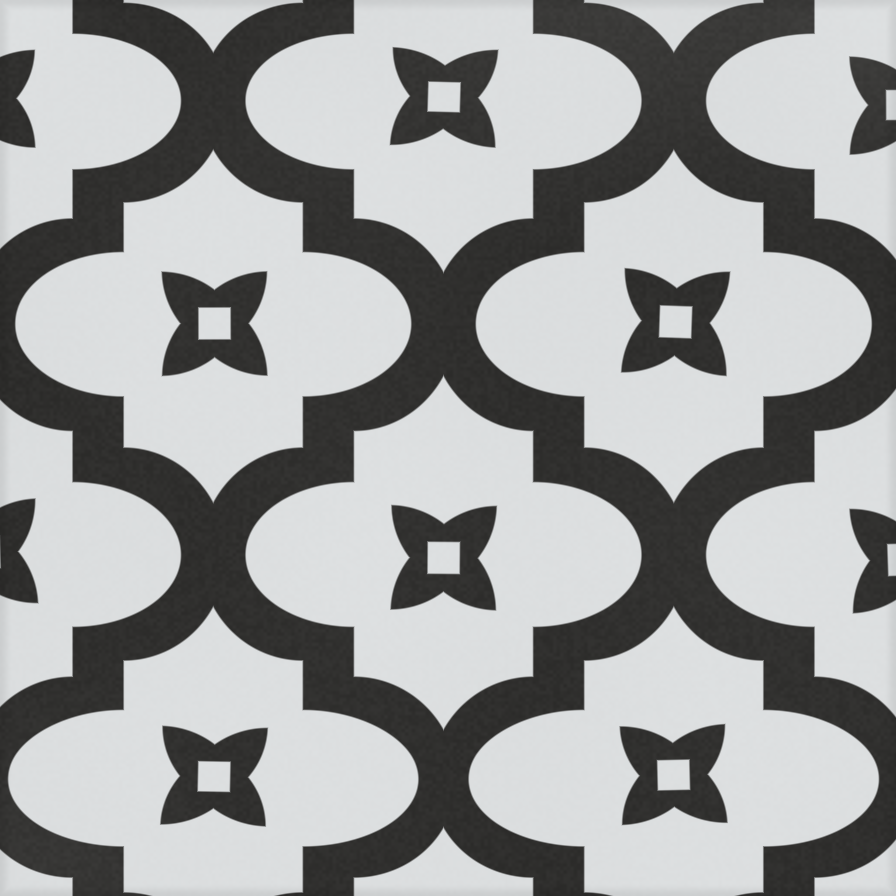
A WebGL 1 fragment shader for this pattern:

```glsl
precision highp float;
// Glazed tile with a staggered lattice of stepped, lobed cells, each holding a
// four-petal flower with a square eye. Two interleaved grids of distance
// functions are drawn in canvas units, then glaze grain and gloss are added.

uniform vec2 u_resolution;

#define PERIOD      vec2(0.514, 0.517)
#define ORIGIN      vec2(0.238, 0.639)
#define BARREL      0.168
#define NECK        0.100
#define LOBE        vec2(0.121, 0.0815)
#define SHOULDER    vec2(0.1145, 0.120)
#define PETAL_R     0.0977
#define EYE         0.0180
#define FLOWER_SLIP 0.011
#define FLOWER_TILT 0.07
#define WHITE       vec3(0.862, 0.872, 0.876)
#define INK         vec3(0.188, 0.186, 0.180)

float hash(vec2 p) {
  return fract(sin(dot(p, vec2(127.1, 311.7))) * 43758.5453);
}

float valueNoise(vec2 p) {
  vec2 i = floor(p), f = fract(p);
  f = f * f * (3.0 - 2.0 * f);
  return mix(mix(hash(i), hash(i + vec2(1.0, 0.0)), f.x),
             mix(hash(i + vec2(0.0, 1.0)), hash(i + 1.0), f.x), f.y);
}

// Approximate signed distance to an ellipse
float ellipse(vec2 p, vec2 radii) {
  float k = length(p / radii);
  return k * (k - 1.0) / max(length(p / (radii * radii)), 0.001);
}

// Side lobes joined to a body that is cut by the shoulders of its neighbours
float cellShape(vec2 p, float stretch) {
  p = abs(p);
  float lobe = ellipse(vec2(max(p.x - NECK, 0.0), p.y), LOBE + vec2(stretch, 0.0));
  float cut = ellipse(p - vec2(NECK, 0.5 * PERIOD.y), SHOULDER);
  return min(lobe, max(p.x - NECK, -cut));
}

// Petals where two mirrored discs overlap, with the square eye removed
float flowerShape(vec2 p) {
  p = abs(p);
  vec2 c = vec2(0.060, -0.039);
  float petals = max(length(p - c), length(p - c.yx)) - PETAL_R;
  return max(petals, EYE - max(p.x, p.y));
}

float coverage(float d, float blur) {
  return 1.0 - smoothstep(-blur, blur, d);
}

void main() {
  vec2 uv = gl_FragCoord.xy / u_resolution;
  float blur = max(0.8 / min(u_resolution.x, u_resolution.y), 0.0013);

  // Rows close up slightly towards the top and bottom edges
  vec2 p = uv;
  float dy = uv.y - 0.5;
  p.y += BARREL * dy * dy * dy;
  float stretch = 0.008 * smoothstep(0.27, 0.15, uv.y);

  // Two grids, the second shifted by half a period
  float white = 0.0;
  for (int i = 0; i < 2; i++) {
    float shift = 0.5 * float(i);
    vec2 g = (p - ORIGIN) / PERIOD - shift;
    vec2 id = floor(g + 0.5);
    vec2 q = (g - id) * PERIOD;
    vec2 key = id + shift + 7.0;

    // Each flower sits a little off centre and is slightly turned
    vec2 slip = vec2(0.4 * hash(key) - 0.2, hash(key + 3.7) - 0.5) * FLOWER_SLIP;
    float a = (hash(key + 9.2) - 0.5) * FLOWER_TILT;
    vec2 f = mat2(cos(a), -sin(a), sin(a), cos(a)) * (q - slip);

    float cell = coverage(cellShape(q, stretch), blur);
    white = max(white, cell * (1.0 - coverage(flowerShape(f), blur)));
  }

  // Ink shows fine grain and a soft reflection, the white only a faint tone
  float grain = valueNoise(uv * 260.0) - 0.5;
  float cloud = valueNoise(uv * 5.0) - 0.5;
  float gloss = smoothstep(0.7, 1.0, uv.y) * smoothstep(0.1, 0.8, uv.x);
  gloss += 0.7 * smoothstep(0.25, 0.0, length(uv - vec2(0.05, 0.03)));
  vec3 ink = INK + 0.030 * grain + 0.020 * cloud + 0.050 * gloss;
  vec3 glaze = WHITE + 0.008 * grain + 0.012 * cloud;
  vec3 color = mix(ink, glaze, white);

  // Rounded rim of the tile
  vec2 rim = min(uv, 1.0 - uv);
  color *= 1.0 - 0.07 * smoothstep(0.014, 0.0, min(rim.x, rim.y));
  gl_FragColor = vec4(color, 1.0);
}
```
